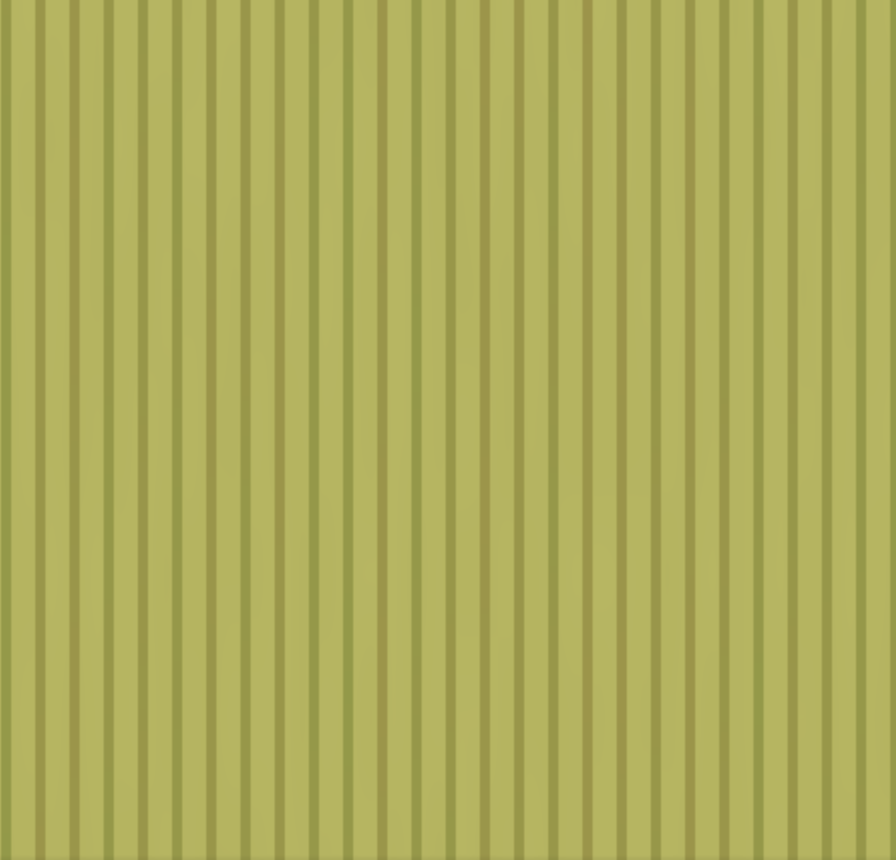
A WebGL 2 fragment shader for this pattern:

```glsl
#version 300 es
precision highp float;
// Olive panel of soft vertical grooves with slight hue drift between them.

uniform vec2 u_resolution;
out vec4 fragColor;

float hash(vec2 p) {
    return fract(sin(dot(p, vec2(127.1, 311.7))) * 43758.5453);
}

float valueNoise(vec2 p) {
    vec2 cell = floor(p);
    vec2 f = fract(p);
    f = f * f * (3.0 - 2.0 * f);
    return mix(mix(hash(cell), hash(cell + vec2(1.0, 0.0)), f.x),
               mix(hash(cell + vec2(0.0, 1.0)), hash(cell + vec2(1.0, 1.0)), f.x), f.y);
}

void main() {
    vec2 uv = gl_FragCoord.xy / u_resolution;

    // Groove coordinate: whole numbers fall on groove centres
    float across = uv.x * 26.2 - 0.18;
    float index = floor(across + 0.5);
    float offset = across - index;

    // Soft-edged groove, never sharper than one pixel
    float blur = max(0.045, 0.5 * 26.2 / u_resolution.x);
    float groove = 1.0 - smoothstep(0.148 - blur, 0.148 + blur, abs(offset));

    // Flat slats with a faint broad mottling
    vec3 slat = vec3(0.712, 0.708, 0.380);
    slat += 0.010 * (valueNoise(vec2(across * 1.5, uv.y * 6.0)) - 0.5);

    // Each groove leans green or brown, drifting gently along its length
    float lean = hash(vec2(index, 3.0)) - 0.5;
    lean += 0.5 * (valueNoise(vec2(index * 7.0, uv.y * 5.0)) - 0.5);
    vec3 grooveColor = vec3(0.598, 0.590, 0.288) + lean * vec3(0.028, -0.014, 0.004);

    vec3 color = mix(slat, grooveColor, groove);

    // Thin shade along the bottom edge
    color *= 1.0 - 0.05 * (1.0 - smoothstep(0.0, 0.007, uv.y));

    fragColor = vec4(color, 1.0);
}
```
